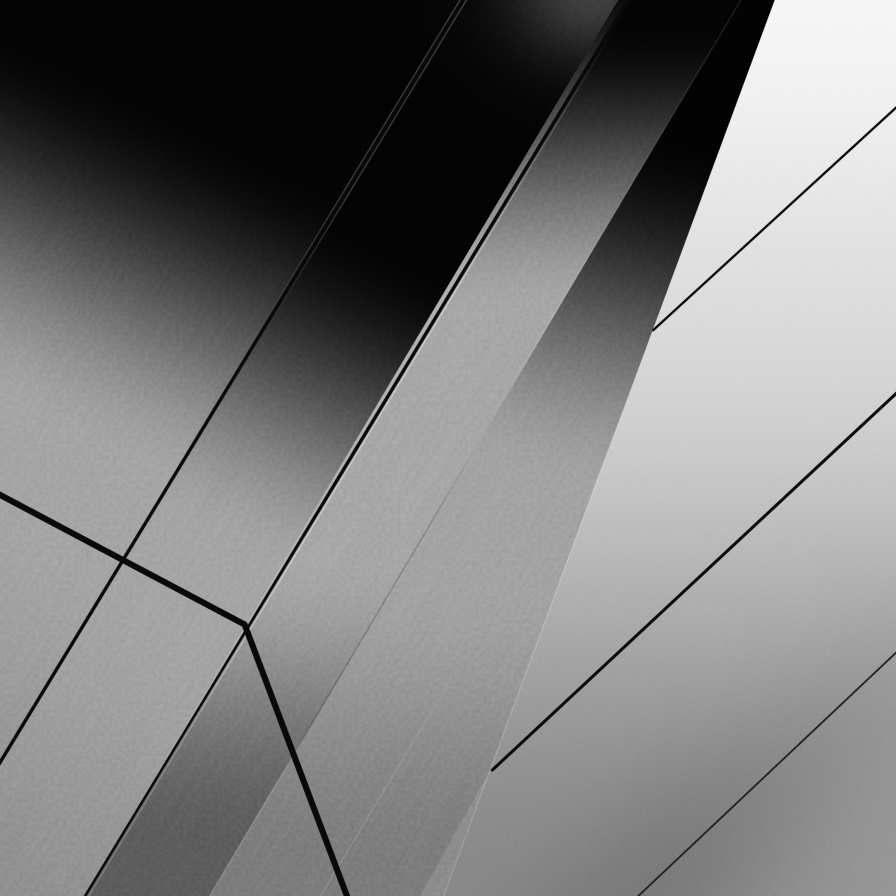
This texture is drawn by a WebGL 2 fragment shader. Its source:

```glsl
#version 300 es
precision highp float;
// Folded metal facade in greys: slanted panels split by straight edges,
// each shaded by its own soft ramp, then overlaid with dark seams,
// pale ridges and a fine brushed grain made of gradient noise.

uniform vec2 u_resolution;
out vec4 outColor;

// Slanted edges as (x at the bottom, x gained per unit of height)
const vec2 PANEL_SEAM = vec2(-0.0905, 0.6075);
const vec2 FOLD       = vec2(0.094, 0.596);
const vec2 FOLD_SEAM  = vec2(0.095, 0.606);
const vec2 RIDGE      = vec2(0.234, 0.593);
const vec2 FAINT_SEAM = vec2(0.358, 0.600);
const vec2 SLIVER     = vec2(0.469, 0.557);
const vec2 COLUMN_END = vec2(0.495, 0.3696);

// Corner and ends of the thick joint
const vec2 JOINT_LEFT   = vec2(-0.01, 0.453);
const vec2 JOINT_CORNER = vec2(0.273, 0.303);
const vec2 JOINT_BOTTOM = vec2(0.391, -0.01);

const float JOINT_WIDTH = 0.0034;   // half widths
const float SEAM_WIDTH  = 0.0019;
const float HAIR_WIDTH  = 0.0008;
const float INK         = 0.035;
const float GRAIN       = 0.035;

float pixel;                        // size of one pixel in canvas units

vec2 hashGradient(vec2 cell) {
    vec3 h = fract(cell.xyx * vec3(0.1031, 0.1030, 0.0973));
    h += dot(h, h.yzx + 33.33);
    float angle = 6.2832 * fract((h.x + h.y) * h.z);
    return vec2(cos(angle), sin(angle));
}

float gradientNoise(vec2 p) {
    vec2 i = floor(p), f = p - i;
    vec2 u = f * f * f * (f * (f * 6.0 - 15.0) + 10.0);
    vec2 e = vec2(1.0, 0.0);
    float low  = mix(dot(hashGradient(i), f), dot(hashGradient(i + e), f - e), u.x);
    float high = mix(dot(hashGradient(i + e.yx), f - e.yx),
                     dot(hashGradient(i + e.xx), f - e.xx), u.x);
    return mix(low, high, u.y);
}

// Signed distance to a slanted edge, positive on its right
float edgeDistance(vec2 p, vec2 edge) {
    return (p.x - edge.x - edge.y * p.y) / sqrt(1.0 + edge.y * edge.y);
}

float segmentDistance(vec2 p, vec2 a, vec2 b) {
    vec2 ab = b - a;
    return length(p - a - ab * clamp(dot(p - a, ab) / dot(ab, ab), 0.0, 1.0));
}

float rightOf(float d) { return smoothstep(-0.75 * pixel, 0.75 * pixel, d); }
float stroke(float d, float halfWidth) {
    return 1.0 - smoothstep(halfWidth - 0.75 * pixel, halfWidth + 0.75 * pixel, abs(d));
}
float fall(float a, float b, float x) { return 1.0 - smoothstep(a, b, x); }

// Panel shading
float leftPanel(vec2 p, float seam) {
    float s = p.y + 0.48 * p.x + 0.035 * rightOf(seam);
    float glow = 0.24 * exp(-dot((p - vec2(0.66, 1.01)) * vec2(11.0, 13.0),
                                 (p - vec2(0.66, 1.01)) * vec2(11.0, 13.0)));
    return 0.015 + 0.63 * fall(0.55, 0.97, s) - 0.08 * fall(0.0, 0.45, s) + glow;
}
float columnLeft(vec2 p) {
    return 0.015 + 0.64 * fall(0.65, 0.98, p.y) - 0.29 * fall(0.06, 0.38, p.y);
}
float columnRight(vec2 p) {
    float s = p.y - 0.25 * (p.x - 0.65) * -1.0;
    return 0.01 + 0.63 * fall(0.45, 0.88, s) - 0.15 * fall(0.03, 0.36, p.y);
}
float rightPanel(vec2 p) {
    float shade = 0.06 * exp(-pow((p.x - p.y - 0.72) * 7.0, 2.0)) * fall(0.1, 0.5, p.y);
    return 0.54 + 0.32 * smoothstep(0.0, 0.7, p.y) + 0.10 * smoothstep(0.6, 1.0, p.y)
         + 0.05 * smoothstep(0.7, 1.0, p.x) * fall(0.0, 0.4, p.y) - shade;
}

void main() {
    vec2 p = gl_FragCoord.xy / u_resolution;
    pixel = 1.0 / min(u_resolution.x, u_resolution.y);

    float panelSeam = edgeDistance(p, PANEL_SEAM);
    float foldSeam  = edgeDistance(p, FOLD_SEAM);
    float ridge     = edgeDistance(p, RIDGE);
    float sliver    = edgeDistance(p, SLIVER);
    float columnEnd = edgeDistance(p, COLUMN_END);

    // Panels from left to right
    float tone = leftPanel(p, panelSeam);
    tone = mix(tone, 0.02 + 0.68 * fall(0.65, 1.05, p.y), rightOf(edgeDistance(p, FOLD)));
    tone = mix(tone, columnLeft(p), rightOf(foldSeam));
    tone = mix(tone, columnRight(p), rightOf(ridge));
    tone += 0.06 * rightOf(sliver) * fall(0.12, 0.16, p.y);

    // Pale ridges and faint seams on the column
    tone += 0.10 * stroke(ridge, HAIR_WIDTH) * (smoothstep(0.5, 0.65, p.y) + fall(0.1, 0.2, p.y));
    tone -= 0.13 * stroke(ridge, HAIR_WIDTH) * smoothstep(0.12, 0.22, p.y) * fall(0.4, 0.52, p.y);
    tone += 0.07 * stroke(edgeDistance(p, FAINT_SEAM), HAIR_WIDTH) * fall(0.1, 0.3, p.y);
    tone += 0.13 * stroke(foldSeam - 0.0035, HAIR_WIDTH) * fall(0.85, 1.0, p.y);
    tone += 0.22 * stroke(abs(panelSeam) - 0.003, HAIR_WIDTH) * smoothstep(0.62, 0.8, p.y);
    tone = mix(tone, INK, stroke(foldSeam, mix(0.0014, SEAM_WIDTH, smoothstep(0.2, 0.5, p.y))));
    tone = mix(tone, INK, stroke(panelSeam, SEAM_WIDTH));

    // Bright right panel with a lit border and three rising seams
    tone = mix(tone, rightPanel(p), rightOf(columnEnd));
    tone += 0.07 * stroke(columnEnd, HAIR_WIDTH) * fall(0.45, 0.6, p.y);
    float rising = segmentDistance(p, vec2(0.729, 0.6315), vec2(1.01, 0.889));
    tone = mix(tone, INK, stroke(rising, 0.0013));
    rising = segmentDistance(p, vec2(0.5495, 0.1406), vec2(1.01, 0.570));
    tone = mix(tone, INK, stroke(rising, 0.0017));
    rising = segmentDistance(p, vec2(0.705, -0.007), vec2(1.01, 0.281));
    tone = mix(tone, 0.12, stroke(rising, 0.0010));

    // Thick bent joint
    float joint = min(segmentDistance(p, JOINT_LEFT, JOINT_CORNER),
                      segmentDistance(p, JOINT_CORNER, JOINT_BOTTOM));
    tone = mix(tone, INK, stroke(joint, JOINT_WIDTH));

    // Grain and brushed streaks, strongest on the mid greys
    vec2 brushed = vec2(p.x - 0.6 * p.y, p.y + 0.6 * p.x);
    float texture_ = gradientNoise(p * 230.0) + 0.4 * gradientNoise(brushed * vec2(160.0, 6.0));
    tone += GRAIN * texture_ * 4.0 * tone * max(1.0 - tone, 0.0) * mix(1.0, 0.3, rightOf(columnEnd));

    outColor = vec4(vec3(clamp(tone, 0.0, 1.0)), 1.0);
}
```
